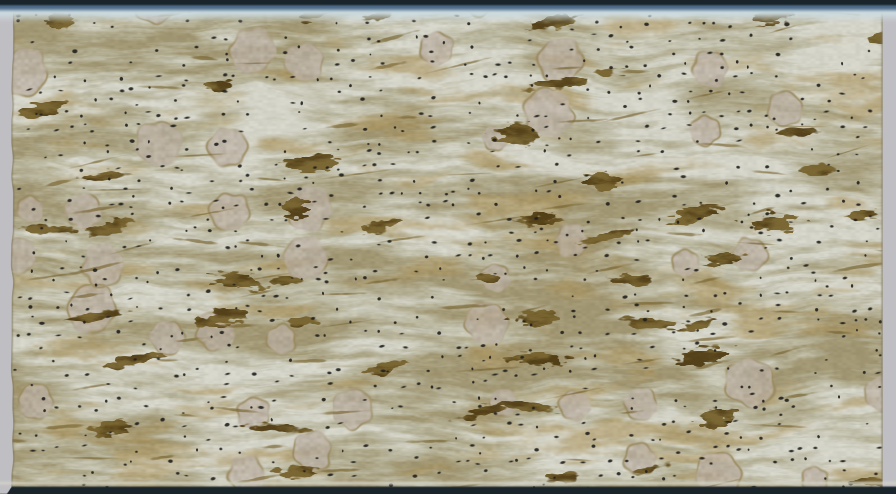
A Shadertoy shader for this texture:

```glsl
// A thin section of mica schist: pale wavy foliation with round garnets,
// ragged brown mica flakes and black ore specks, framed by the slide edges.
// Stretched noise makes the layers; jittered grids scatter the grains.

const vec3 LIGHT_QUARTZ = vec3(0.83, 0.83, 0.785);
const vec3 GREY_QUARTZ  = vec3(0.735, 0.725, 0.635);
const vec3 TAN_LAYER    = vec3(0.63, 0.59, 0.45);
const vec3 OCHRE_STAIN  = vec3(0.66, 0.56, 0.33);
const vec3 GARNET       = vec3(0.73, 0.685, 0.635);
const vec3 GARNET_RIM   = vec3(0.55, 0.48, 0.27);
const vec3 MICA         = vec3(0.46, 0.38, 0.17);
const vec3 DARK_MICA    = vec3(0.30, 0.22, 0.06);
const vec3 ORE          = vec3(0.12, 0.12, 0.11);
const vec3 EDGE_BLACK   = vec3(0.10, 0.14, 0.17);
const vec3 EDGE_BLUE    = vec3(0.30, 0.42, 0.53);
const vec3 SIDE_GAP     = vec3(0.75, 0.745, 0.76);

float hash(vec2 p) {
    return fract(sin(dot(p, vec2(127.1, 311.7))) * 43758.5453);
}

vec2 hash2(vec2 p) {
    return vec2(hash(p), hash(p + 37.3));
}

float noise(vec2 p) {
    vec2 i = floor(p), f = fract(p);
    f = f * f * (3.0 - 2.0 * f);
    return mix(mix(hash(i), hash(i + vec2(1, 0)), f.x),
               mix(hash(i + vec2(0, 1)), hash(i + vec2(1, 1)), f.x), f.y);
}

float fbm(vec2 p) {
    float sum = 0.0, amp = 0.533;
    for (int i = 0; i < 4; i++) {
        sum += amp * noise(p);
        p = p * 2.03 + 17.7;
        amp *= 0.5;
    }
    return sum;
}

// Coverage of scattered lens-shaped grains with edges torn by noise.
float flakes(vec2 p, vec2 cell, float density, vec2 halfSize, float torn, float seed, float aa) {
    float cover = 0.0;
    for (int j = -1; j <= 1; j++)
    for (int i = -1; i <= 1; i++) {
        vec2 id = floor(p / cell) + vec2(i, j);
        if (hash(id + seed) > density) continue;
        vec2 center = (id + 0.15 + 0.7 * hash2(id + seed + 5.1)) * cell;
        vec2 size = halfSize * mix(vec2(0.4), vec2(1.0), hash2(id + seed + 9.7));
        float angle = mix(-0.12, 0.3, hash(id + seed + 13.9));
        float c = cos(angle), s = sin(angle);
        vec2 q = mat2(c, -s, s, c) * (p - center);
        float tear = noise(p * vec2(45, 130)) + 0.5 * noise(p * vec2(110, 240)) - 0.75;
        float d = (length(q / size) - 1.0 + torn * tear) * size.y;
        cover = max(cover, 1.0 - smoothstep(-aa, aa, d));
    }
    return cover;
}

// Garnets as blunt hexagons: x is the fill, y the thin broken rim.
vec2 garnets(vec2 p, float cell, float density, float aa) {
    vec2 result = vec2(0.0);
    for (int j = -1; j <= 1; j++)
    for (int i = -1; i <= 1; i++) {
        vec2 id = floor(p / cell) + vec2(i, j);
        if (hash(id + 71.0) > density) continue;
        vec2 q = p - (id + 0.2 + 0.6 * hash2(id + 3.3)) * cell;
        float radius = mix(0.024, 0.047, hash(id + 8.8));
        float corners = 0.05 * cos(6.0 * atan(q.y, q.x) + 6.28 * hash(id + 2.2));
        float d = length(q) - radius * (0.92 + corners + 0.24 * noise(p * 38.0));
        float rim = exp(-pow(d / 0.0028, 2.0)) * smoothstep(0.2, 0.75, noise(p * 30.0 + 4.0));
        result = max(result, vec2(1.0 - smoothstep(-aa, aa + 0.003, d), rim));
    }
    return result;
}

vec3 foliation(vec2 p) {
    vec2 w = p + vec2(0.0, 0.05 * (fbm(p * vec2(4, 6)) - 0.5));
    float band = fbm(w * vec2(3.5, 15));
    float relief = fbm((w + vec2(0.004, 0.012)) * vec2(3.5, 15)) - band;
    float streak = fbm(w * vec2(11, 75) + 31.0);
    float tone = (0.6 * band + 0.4 * streak - 0.5) / 0.09 + 4.0 * relief;
    vec3 col = mix(GREY_QUARTZ, LIGHT_QUARTZ, clamp(tone / 1.3, 0.0, 1.0));
    col = mix(col, TAN_LAYER, clamp(-tone / 1.6, 0.0, 1.0));
    float stain = smoothstep(0.54, 0.78, fbm(w * vec2(7, 24) + 53.0));
    col = mix(col, OCHRE_STAIN, 0.55 * stain);
    return col + 0.05 * (noise(p * vec2(110, 190)) - 0.5);
}

// Slide edges: side gaps, dark blue upper edge and black lower edge.
vec3 frame(vec3 col, vec2 p, float aspect, float aa) {
    float chips = 0.005 * noise(vec2(p.y * 28.0, 2.0));
    float side = min(p.x - 0.022 - chips, aspect - 0.027 - p.x);
    col = mix(col, TAN_LAYER * 0.75, 0.65 * exp(-pow(side / 0.003, 2.0)));
    col = mix(SIDE_GAP, col, smoothstep(-aa, aa, side));
    float top = 1.0 - p.y;
    col = mix(vec3(0.80, 0.86, 0.88), col, smoothstep(0.022, 0.05, top));
    col = mix(EDGE_BLUE, col, smoothstep(0.014, 0.027, top));
    col = mix(EDGE_BLACK, col, smoothstep(0.007, 0.014, top));
    col = mix(col, LIGHT_QUARTZ, 0.7 * exp(-pow((p.y - 0.022) / 0.004, 2.0)));
    float bottom = 0.015 * smoothstep(0.012, 0.026, p.x);
    return mix(EDGE_BLACK, col, smoothstep(bottom - 0.003, bottom + 0.003, p.y));
}

void mainImage(out vec4 fragColor, in vec2 fragCoord) {
    vec2 p = fragCoord / iResolution.y;
    float aa = 0.8 / iResolution.y;
    vec3 col = foliation(p);

    vec2 garnet = garnets(p, 0.135, 0.46, aa);
    vec3 garnetCol = GARNET + 0.09 * (noise(p * 130.0) - 0.5);
    col = mix(col, garnetCol, 0.72 * garnet.x);
    col = mix(col, GARNET_RIM, 0.6 * garnet.y);

    float wisps = flakes(p, vec2(0.15, 0.06), 0.4, vec2(0.045, 0.0035), 0.8, 21.0, aa);
    float mica = flakes(p, vec2(0.17, 0.1), 0.52, vec2(0.058, 0.018), 1.1, 47.0, aa);
    vec3 micaCol = mix(MICA, DARK_MICA, smoothstep(0.35, 0.75, fbm(p * vec2(22, 60))));
    col = mix(col, MICA, 0.65 * wisps);
    col = mix(col, micaCol, 0.93 * mica);

    float specks = flakes(p, vec2(0.026), 0.3, vec2(0.0048, 0.0034), 0.5, 83.0, aa);
    col = mix(col, ORE, 0.9 * specks);

    fragColor = vec4(frame(col, p, iResolution.x / iResolution.y, aa), 1.0);
}
```
